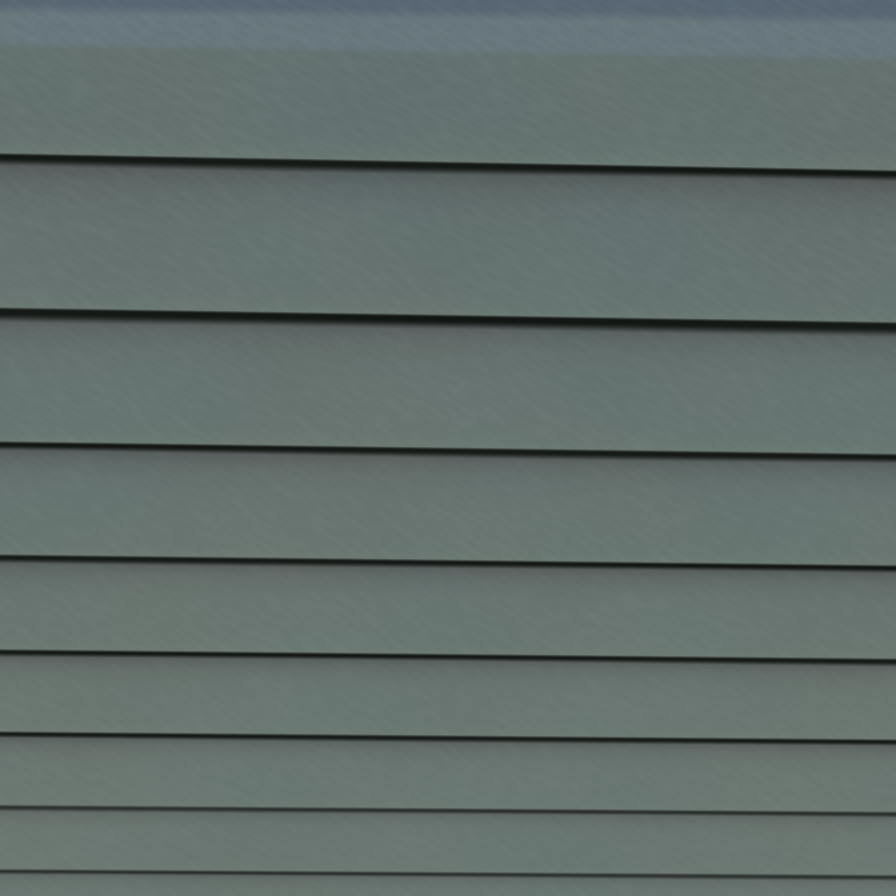
Give the GLSL for this texture, as a WebGL 1 fragment shader.

```glsl
precision highp float;
// Weathered grey-green lap siding: eight tilted seams closing up in perspective under a pale trim.
uniform vec2 u_resolution;

const int SEAM_COUNT = 8;
const float VANISH_DEPTH = 1.394;  // depth the seams converge to
const float FIRST_REACH = 1.209;   // first seam's distance from that depth
const float SHRINK = 0.86;         // board height ratio, row to row
const float SAG = 0.0047;          // uneven mounting of the boards
const float TILT = 0.0190;         // drop of the first seam, left to right
const float GAP_WIDTH = 0.0085;    // dark line below the first board
const float HALO_SIZE = 0.022;     // soft shadow under the first board
const float LIP_SIZE = 0.011;      // paler lower edge of a board
const float EDGE_BLUR = 0.0022;
const float GRAIN = 0.022;
const vec3 BOARD_HIGH = vec3(0.395, 0.448, 0.442);
const vec3 BOARD_LOW = vec3(0.418, 0.468, 0.448);
const vec3 LIP_COLOR = vec3(0.450, 0.505, 0.465);
const vec3 HALO_COLOR = vec3(0.255, 0.245, 0.255);
const vec3 GAP_COLOR = vec3(0.060, 0.080, 0.065);
const vec3 TRIM_COLOR = vec3(0.410, 0.470, 0.490);
const vec3 TRIM_SHADE = vec3(0.325, 0.385, 0.440);

vec2 hash2(vec2 p) {
  vec2 q = vec2(dot(p, vec2(127.1, 311.7)), dot(p, vec2(269.5, 183.3)));
  return fract(sin(q) * 43758.55);
}

// Distance to the nearest scattered cell point
float cellular(vec2 p) {
  vec2 cell = floor(p);
  vec2 local = fract(p);
  float nearest = 2.0;
  for (int j = -1; j <= 1; j++) {
    for (int i = -1; i <= 1; i++) {
      vec2 o = vec2(float(i), float(j));
      vec2 delta = o + hash2(cell + o) - local;
      nearest = min(nearest, dot(delta, delta));
    }
  }
  return sqrt(nearest);
}

// Broad, slow stains from layered sines
float stain(vec2 p) {
  return (sin(p.x * 7.0 + 1.5 * sin(p.y * 9.0))
        + 0.6 * sin(p.x * 15.0 - p.y * 11.0 + 2.0)
        + 0.4 * sin(p.x * 27.0 + p.y * 31.0)) * 0.5;
}

// Depth of a seam below the top edge
float seamDepth(float k, float x) {
  float scale = pow(SHRINK, k);
  float wave = sin(k * 0.6283);
  return VANISH_DEPTH - FIRST_REACH * scale + SAG * wave * wave
       + TILT * scale * (x - 0.5);
}

// Pale trim and its blue shade along the top
vec3 addTrim(vec3 color, float x, float depth, float blur) {
  float edge = 0.050 + 0.016 * x;
  float cover = 1.0 - smoothstep(edge - 2.0 * blur, edge + 2.0 * blur, depth);
  color = mix(color, TRIM_COLOR, cover);
  float top = 0.006 + 0.012 * x;
  float shade = 1.0 - smoothstep(top - 0.004, top + 0.012, depth);
  return mix(color, TRIM_SHADE, 0.75 * shade);
}

// Lip above a seam, dark gap on it, soft shadow below it
vec3 addSeam(vec3 color, float k, float x, float depth, float blur) {
  float scale = pow(SHRINK, k);
  float d = depth - seamDepth(k, x) + 0.0035;
  float heavy = exp(-3.0 * (k - 1.0) * (k - 1.0));
  float wear = 0.5 + 0.5 * sin(x * 5.0 + k * 2.3);
  float width = GAP_WIDTH * scale + 0.0045 * heavy * (0.6 + 0.4 * sin(x * 3.1416));
  width *= 0.88 + 0.24 * wear;
  float strength = 0.97 - 0.28 * smoothstep(5.0, 6.0, k) - 0.06 * wear;

  float below = smoothstep(-blur, blur, d);
  float lip = exp(-abs(d) / (LIP_SIZE * scale)) * (1.0 - below);
  float halo = exp(-max(d, 0.0) / (HALO_SIZE * scale)) * below;
  float gap = below * (1.0 - smoothstep(0.45 * width, 1.35 * width + blur, d));

  color = mix(color, LIP_COLOR, 0.55 * lip);
  color = mix(color, HALO_COLOR, 0.78 * halo * strength);
  return mix(color, GAP_COLOR, gap * strength);
}

void main() {
  vec2 uv = gl_FragCoord.xy / u_resolution;
  float depth = 1.0 - uv.y;
  float blur = max(EDGE_BLUR, 1.0 / u_resolution.y);

  // Painted boards
  vec3 color = mix(BOARD_HIGH, BOARD_LOW, smoothstep(0.1, 0.85, depth));
  color += vec3(0.005, 0.0, -0.004) * stain(uv) + 0.004 * stain(uv.yx * 1.7);
  color = addTrim(color, uv.x, depth, blur);

  // Seams
  for (int i = 0; i < SEAM_COUNT; i++) {
    color = addSeam(color, float(i), uv.x, depth, blur);
  }

  // Fine slanted grain, fading on the lower boards
  vec2 along = vec2(0.86 * uv.x + 0.51 * depth, 0.86 * depth - 0.51 * uv.x);
  float grain = cellular(along * vec2(38.0, 150.0)) - 0.5;
  color += GRAIN * grain * mix(1.0, 0.6, depth) * smoothstep(0.1, 0.4, color.g);

  gl_FragColor = vec4(clamp(color, 0.0, 1.0), 1.0);
}
```
